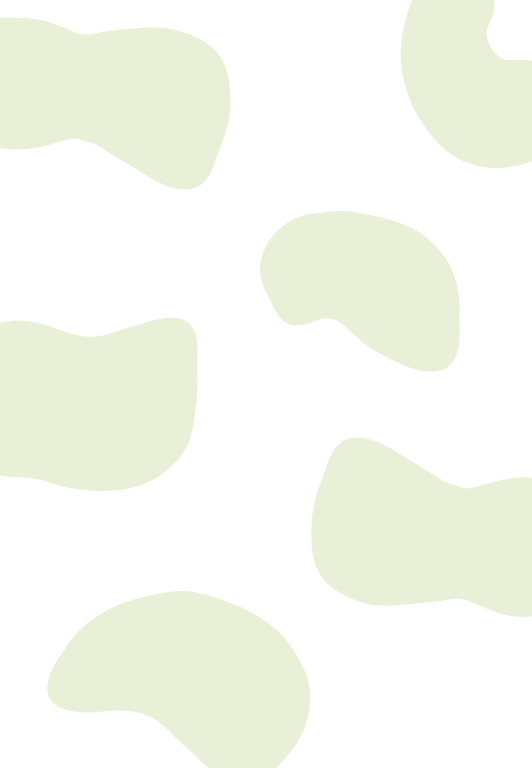
Write a WebGL 2 fragment shader that draws this background.

```glsl
#version 300 es
precision highp float;

uniform vec2 u_resolution;
out vec4 outColor;

#define CANVAS_WIDTH 532.0              // layout units across the canvas
#define PAPER vec3(1.0)
#define LEAF vec3(0.910, 0.945, 0.843)
#define SPOKES 16
#define TAU 6.283185

// Radius on spoke i, wrapping around the outline
float spoke(mat4 radii, int i) {
    i = (i + SPOKES) % SPOKES;
    return radii[i / 4][i % 4];
}

// Approximate signed distance to a soft closed outline: evenly spaced
// spokes, counted counterclockwise from the right, joined by a cubic spline
float blob(vec2 p, vec2 centre, mat4 radii) {
    vec2 q = p - centre;
    float len = max(length(q), 1.0);
    float turn = fract(atan(q.y, q.x) / TAU + 1.0) * float(SPOKES);
    int i = int(turn);
    float t = fract(turn);

    float a = spoke(radii, i - 1);
    float b = spoke(radii, i);
    float c = spoke(radii, i + 1);
    float d = spoke(radii, i + 2);
    float k1 = 0.5 * (c - a);
    float k2 = a - 2.5 * b + 2.0 * c - 0.5 * d;
    float k3 = 0.5 * (d - a) + 1.5 * (b - c);

    float radius = b + t * (k1 + t * (k2 + t * k3));
    float slope = (k1 + t * (2.0 * k2 + t * 3.0 * k3)) * float(SPOKES) / TAU;
    return (len - radius) / length(vec2(1.0, slope / len));
}

void main() {
    float unitsPerPixel = CANVAS_WIDTH / u_resolution.x;
    vec2 p = gl_FragCoord.xy * unitsPerPixel;

    // Wavy slab, upper left
    float shape = blob(p, vec2(105, 668), mat4(
        125.5, 122, 99, 77.5,   68.5, 72.5, 116, 168,
        155, 120, 57, 45.5,     50, 72.5, 125, 124.5));

    // Egg with a rounded notch, upper right
    float egg = blob(p, vec2(495, 706), mat4(
        110, 110, 110, 115,     115, 115, 107, 98,
        94, 93, 96, 103,        106, 106, 110, 110));
    float notch = blob(p, vec2(515, 736), mat4(
        55, 55, 55, 50,         45, 45, 29.5, 27,
        28.5, 28.5, 29, 29.5,   28, 30.3, 39.6, 55));
    shape = min(shape, max(egg, -notch));

    // Bean, centre right
    shape = min(shape, blob(p, vec2(345, 500), mat4(
        106, 85, 67, 58,        57, 60, 70, 79.5,
        85, 81.5, 79.5, 54.5,   58.5, 93, 142, 124)));

    // Broad slab, centre left
    shape = min(shape, blob(p, vec2(100, 358), mat4(
        95.5, 105, 124, 91,     74, 83.5, 126, 160,
        150, 140, 96.5, 84,     81, 84, 89.5, 94)));

    // Wavy slab, lower right
    shape = min(shape, blob(p, vec2(437, 241), mat4(
        155, 120, 57, 45.5,     50, 72.5, 125, 124.5,
        125.5, 126, 106.5, 84,  74.5, 79.5, 127, 165)));

    // Large bean, bottom
    shape = min(shape, blob(p, vec2(185, 123), mat4(
        105, 77.5, 60.5, 54.5,  54, 56.5, 66, 87,
        117.5, 145, 92.5, 80,   101, 149, 150, 135.5)));

    // Antialiased fill
    float cover = clamp(0.5 - shape / unitsPerPixel, 0.0, 1.0);
    outColor = vec4(mix(PAPER, LEAF, cover), 1.0);
}
```
